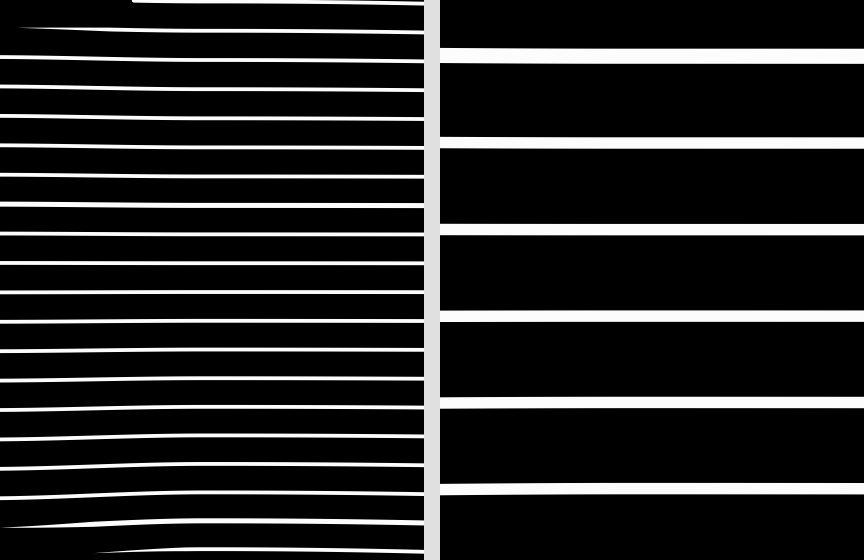
Left: the whole. Right: its middle third, enlarged.
Reproduce this pattern procedurally as a WebGL 2 fragment shader.

```glsl
#version 300 es
precision highp float;
// Twenty thin white lines on black, gently bowed, with tapering left tips.

uniform vec2 u_resolution;
out vec4 fragColor;

// Height of a row's centre, measured down from the top; k counts from the middle row.
float rowCentre(float k, float x) {
    float curve = 0.0000456 * k * k;
    float middle = 0.5215 + 0.05143 * k - curve;
    float leftBend = 0.0006 + 0.00111 * k + curve;
    float rightBend = 0.0002 + 0.00009 * k + curve;
    float r = 2.0 * max(x - 0.5, 0.0);
    return middle + leftBend * (1.0 - smoothstep(-0.04, 0.48, x)) + rightBend * r * r;
}

// Line thickness: every eleventh row is heavier, the outer rows start late.
float rowThickness(float row, float x) {
    float heavy = 1.0 - step(0.5, abs(mod(row, 11.0) - 7.0));
    float start = max(0.31 - 0.27 * row, 0.22 * (row - 18.0));
    float taperLength = min(0.22, 0.004 + 0.22 * row);
    float taper = clamp((x - start) / taperLength, 0.0, 1.0);
    return (0.0068 + 0.0022 * heavy) * taper;
}

void main() {
    vec2 uv = gl_FragCoord.xy / u_resolution;
    float x = uv.x;
    float y = 1.0 - uv.y;
    float pixel = 1.0 / u_resolution.y;

    // Nearest of the twenty rows
    float row = clamp(round((y - 0.522) / 0.0518 + 10.0), 0.0, 19.0);
    float offset = abs(y - rowCentre(row - 10.0, x));
    float thickness = rowThickness(row, x);

    // Smooth edge; tips thinner than a pixel fade out
    float ink = clamp((0.5 * thickness - offset) / pixel + 0.5, 0.0, 1.0);
    ink = min(ink, thickness / pixel);

    fragColor = vec4(mix(vec3(0.0), vec3(0.99), ink), 1.0);
}
```
